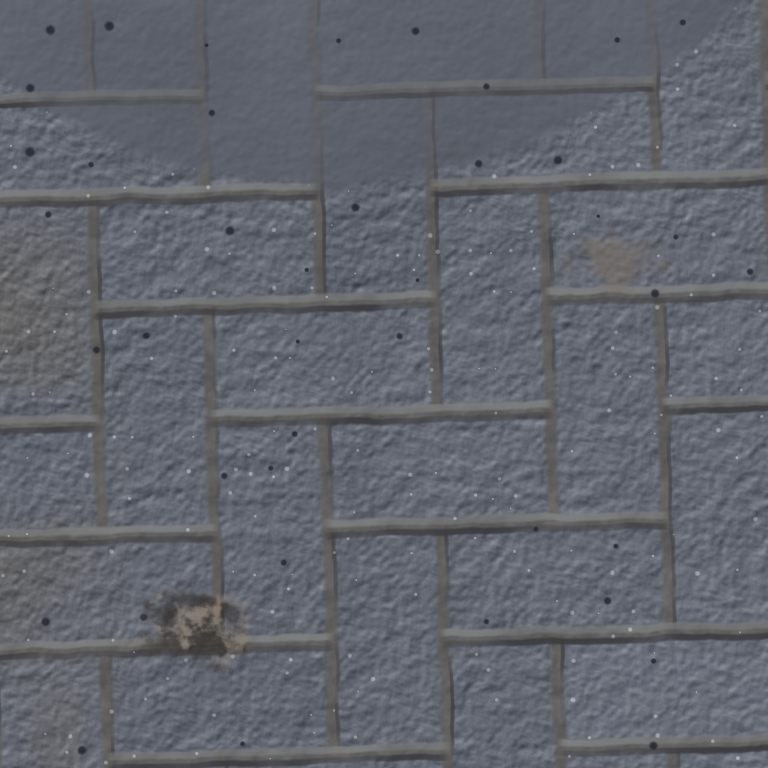
Reproduce this texture procedurally as a Shadertoy shader.

```glsl
// Weathered grey paving blocks in a slightly tilted herringbone of 2:1 bricks.
// Joints come from grid-line distances with one gap in every four cells; rough
// stone is lit noise relief, with a smooth cement skim, pits and dirt on top.
#define CELLS 6.8                      // brick widths across the canvas
#define TILT 0.029                     // slope of the grid
#define GRID_SHIFT vec2(0.13, -0.664)  // grid origin, in cells
#define GRAIN 0.60                     // strength of the stone relief
#define STONE vec3(0.395, 0.412, 0.455)
#define SKIM vec3(0.355, 0.372, 0.410)
#define EARTH vec3(0.375, 0.365, 0.350)
#define LIP vec3(0.510, 0.515, 0.520)
#define SHADOW vec3(0.225, 0.220, 0.235)
#define DIRT_POS vec2(0.262, 0.815)    // measured from the upper left
#define RUST_POS vec2(0.800, 0.345)

float hash(vec2 p) {
    return fract(sin(dot(p, vec2(127.1, 311.7))) * 43758.5453);
}

float noise(vec2 p) {
    vec2 i = floor(p), f = fract(p);
    f = f * f * (3.0 - 2.0 * f);
    return mix(mix(hash(i), hash(i + vec2(1, 0)), f.x),
               mix(hash(i + vec2(0, 1)), hash(i + vec2(1, 1)), f.x), f.y);
}

float fbm(vec2 p) {
    float sum = 0.0, amp = 0.5;
    for (int i = 0; i < 4; i++) {
        sum += amp * noise(p);
        p = mat2(1.6, 1.2, -1.2, 1.6) * p + 7.3;
        amp *= 0.5;
    }
    return sum;
}

// Stone height: broad lumps and fine pebbling
float height(vec2 p) {
    vec2 bend = 0.012 * vec2(noise(p * 22.0), noise(p * 22.0 + 40.0));
    return 0.6 * fbm((p + bend) * vec2(46.0, 58.0)) + 0.2 * noise(p * 135.0);
}

// Soft strip around zero
float strip(float d, float halfWidth) {
    return 1.0 - smoothstep(halfWidth * 0.45, halfWidth * 1.4, abs(d));
}

// Joint runs for three cells, then is interrupted by a brick for one
float run(float t) {
    return smoothstep(0.45, 0.55, abs(mod(t + 2.0, 4.0) - 2.0));
}

// Scattered round specks, one candidate per grid cell
float specks(vec2 p, float density, float chance, float radius) {
    vec2 id = floor(p * density);
    vec2 centre = 0.2 + 0.6 * vec2(hash(id + 3.1), hash(id + 8.7));
    float r = radius * (0.5 + hash(id + 5.5));
    float d = length(fract(p * density) - centre) / density;
    return step(hash(id), chance) * (1.0 - smoothstep(r * 0.5, r * 1.3, d));
}

// Irregular blotch
float blotch(vec2 p, vec2 centre, float radius) {
    float d = length((p - centre) * vec2(0.8, 1.2)) / radius;
    return 1.0 - smoothstep(0.2, 1.0, d + 1.3 * (fbm(p * 38.0) - 0.47));
}

void mainImage(out vec4 fragColor, in vec2 fragCoord) {
    vec2 p = fragCoord / iResolution.xy;
    p.y = 1.0 - p.y;

    // Tilted grid, with rough joint edges and a compressed upper course
    vec2 g = CELLS * (p + TILT * vec2(0.52 - p.y, p.x - 0.52)) + GRID_SHIFT;
    g.y -= 0.15 * (1.0 - smoothstep(0.10, 0.22, p.y));
    g += 0.05 * (vec2(fbm(p * 24.0), fbm(p * 24.0 + 60.0)) - 0.47);
    vec2 line = floor(g + 0.5), d = g - line;
    float across = run(g.x - line.y + 1.5);
    float down = run(g.y - line.x + 0.5);
    vec2 brick = vec2(floor(g.x), floor(g.y));
    float m = mod(brick.x - brick.y + 1.0, 4.0);
    brick -= vec2(m == 2.0, m == 3.0);

    // Smooth skim over the top
    float edge = 0.238 - 0.75 * pow(p.x - 0.42, 2.0) + 0.04 * (fbm(p * 9.0) - 0.47);
    float skim = 1.0 - smoothstep(-0.012, 0.014, p.y - edge);

    // Stone tone, brown cast and relief lit from the upper left
    float cloud = fbm(p * 5.0 + 2.0);
    vec3 col = STONE * (0.97 + 0.05 * hash(brick) + 0.14 * (cloud - 0.47));
    float brown = (1.0 - smoothstep(0.0, 0.24, p.x)) * smoothstep(0.2, 0.4, p.y);
    col = mix(col, EARTH * 1.05, 0.65 * brown * smoothstep(0.25, 0.6, cloud));
    col = mix(col, SKIM * (0.92 + 0.18 * cloud), 0.85 * skim);
    float relief = height(p + vec2(0.0022, 0.0035)) - height(p);
    col += GRAIN * relief * mix(1.0, 0.22, skim);

    // Joints: earthy uprights, level ones with a pale lip above a shadow
    float wear = smoothstep(0.25, 0.65, fbm(p * 13.0 + 20.0));
    float keep = mix(1.0, 0.4, skim);
    vec3 earth = EARTH * (0.8 + 0.4 * fbm(p * 60.0));
    col = mix(col, earth, 0.8 * keep * down * strip(d.x, 0.055));
    col = mix(col, SHADOW, 0.65 * keep * wear * down * strip(d.x - 0.045, 0.018));
    float level = across * mix(1.0, 0.6, skim);
    col = mix(col, earth, 0.75 * level * strip(d.y, 0.07));
    col = mix(col, SHADOW, level * (0.35 + 0.5 * wear) * strip(d.y - 0.055, 0.03));
    col = mix(col, LIP, level * (0.8 - 0.35 * wear) * strip(d.y + 0.045, 0.035));

    // Pits, glints and stains
    col = mix(col, vec3(0.13, 0.14, 0.18), 0.8 * specks(p, 12.0, 0.25, 0.0045));
    col += 0.20 * (1.0 - skim) * specks(p + 0.37, 38.0, 0.16, 0.0022);
    float dirt = blotch(p, DIRT_POS, 0.075);
    vec3 soil = mix(vec3(0.20, 0.18, 0.16), vec3(0.55, 0.50, 0.45), smoothstep(0.4, 0.65, fbm(p * 50.0 + 9.0)));
    col = mix(col, soil, 0.8 * dirt);
    col = mix(col, vec3(0.47, 0.43, 0.39), 0.6 * blotch(p, RUST_POS, 0.055));

    fragColor = vec4(clamp(col, 0.0, 1.0), 1.0);
}
```
